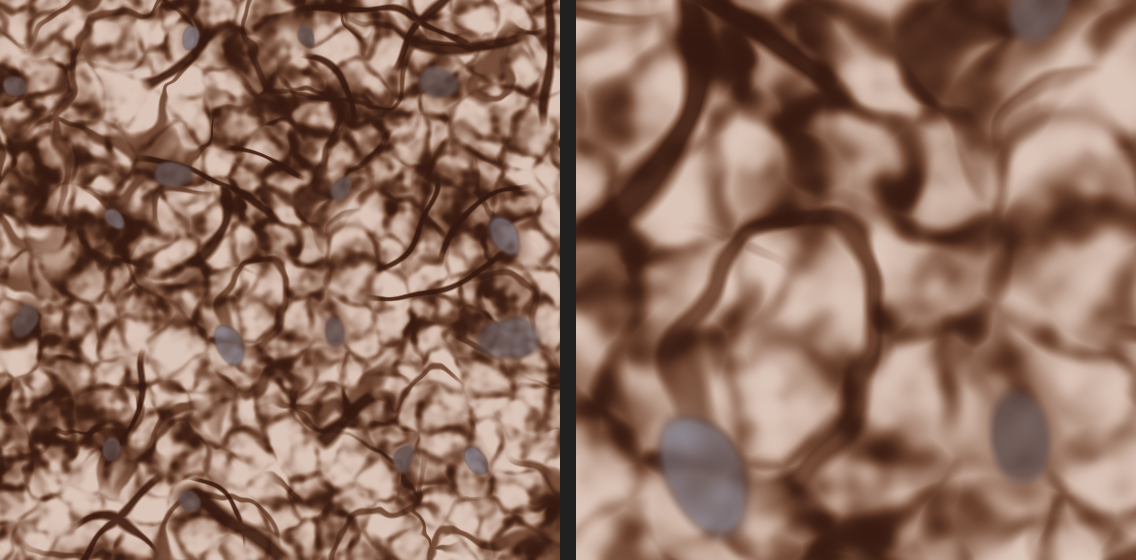
Left, the full canvas; right, a detail of the centre.
Write a WebGL 2 fragment shader that draws this texture.

```glsl
#version 300 es
precision highp float;

uniform vec2 u_resolution;
out vec4 fragColor;

const float TAU = 6.2831853;

float hash(vec2 p) {
    return fract(sin(dot(p, vec2(127.1, 311.7))) * 43758.5453);
}

vec2 hash2(vec2 p) {
    return vec2(hash(p), hash(p + 57.3));
}

mat2 rotation(float angle) {
    float c = cos(angle), s = sin(angle);
    return mat2(c, s, -s, c);
}

float noise(vec2 p) {
    vec2 cell = floor(p), f = fract(p);
    f = f * f * (3.0 - 2.0 * f);
    float low = mix(hash(cell), hash(cell + vec2(1, 0)), f.x);
    float high = mix(hash(cell + vec2(0, 1)), hash(cell + vec2(1, 1)), f.x);
    return mix(low, high, f.y);
}

// Noise on a turned lattice, so octaves do not line up
float turnedNoise(vec2 p, float frequency, float angle) {
    return noise(rotation(angle) * p * frequency + frequency);
}

vec2 warp(vec2 p, float frequency, float amount) {
    vec2 offset = vec2(turnedNoise(p, frequency, 0.6), turnedNoise(p + 7.0, frequency, 1.9));
    return p + (offset - 0.5) * amount;
}

// Gap between the two nearest cell centres: 0 on a wall, larger inside
float wallDistance(vec2 p) {
    vec2 cell = floor(p), f = fract(p);
    float nearest = 9.0, second = 9.0;
    for (int y = -1; y <= 1; y++) {
        for (int x = -1; x <= 1; x++) {
            vec2 n = vec2(x, y);
            float d = length(n + hash2(cell + n) - f);
            second = min(second, max(nearest, d));
            nearest = min(nearest, d);
        }
    }
    return second - nearest;
}

// Thin winding strands along a noise contour, broken up by a mask
float strands(vec2 p, float frequency, float width, float seed) {
    float contour = abs(turnedNoise(p + seed, frequency, seed) - 0.5);
    float mask = smoothstep(0.42, 0.68, turnedNoise(p - seed, frequency * 0.8, 0.9));
    return (1.0 - smoothstep(width * 0.3, width, contour)) * mask;
}

// Long bent fibres with tapered ends
float fibres(vec2 p, int count) {
    float cover = 0.0;
    for (int i = 0; i < count; i++) {
        vec2 id = vec2(float(i), 3.7);
        vec2 q = rotation(hash(id + 1.3) * TAU) * (p - hash2(id));
        float halfLength = mix(0.07, 0.2, hash(id + 2.9));
        float along = q.x / halfLength;
        float bend = (hash(id + 4.1) - 0.5) * 0.09 * along * along;
        float width = mix(0.004, 0.012, pow(hash(id + 6.7), 2.0));
        width *= 0.7 + 0.8 * noise(vec2(q.x * 22.0, float(i)));
        float body = 1.0 - smoothstep(width * 0.5, width * 1.5, abs(q.y - bend));
        cover = max(cover, body * (1.0 - smoothstep(0.75, 1.0, abs(along))));
    }
    return cover;
}

// Soft ellipses on a jittered grid: x = body, y = surrounding halo, z = blueness
vec3 nuclei(vec2 p, float grid) {
    vec3 result = vec3(0.0);
    for (float y = 0.0; y < grid; y++) {
        for (float x = 0.0; x < grid; x++) {
            vec2 id = vec2(x, y);
            vec2 centre = (id + 0.1 + 0.8 * hash2(id + 11.0)) / grid;
            float radius = mix(0.019, 0.052, pow(hash(id + 23.0), 2.5));
            vec2 q = rotation(hash(id + 31.0) * TAU) * (p - centre);
            float d = length(q * vec2(0.85, 1.25)) / radius;
            float body = 1.0 - smoothstep(0.75, 1.15, d);
            float halo = 1.0 - smoothstep(0.9, 1.9, d);
            result.z = mix(result.z, hash(id + 43.0), body);
            result.xy = max(result.xy, vec2(body, halo * hash(id + 47.0)));
        }
    }
    return result;
}

vec3 stain(float tone) {
    vec3 c = mix(vec3(0.19, 0.08, 0.05), vec3(0.43, 0.27, 0.19), smoothstep(-0.05, 0.26, tone));
    c = mix(c, vec3(0.56, 0.41, 0.33), clamp((tone - 0.23) / 0.21, 0.0, 1.0));
    c = mix(c, vec3(0.69, 0.56, 0.49), clamp((tone - 0.44) / 0.24, 0.0, 1.0));
    return mix(c, vec3(0.86, 0.77, 0.72), clamp((tone - 0.68) / 0.29, 0.0, 1.0));
}

void main() {
    vec2 uv = gl_FragCoord.xy / u_resolution.y;
    vec2 p = warp(warp(uv, 17.0, 0.035), 45.0, 0.012);
    float grain = turnedNoise(uv, 75.0, 2.3);

    // Pale pockets between brown walls
    float level = 0.38 * smoothstep(0.0, 0.5, wallDistance(p * 17.0));
    level += 0.6 * turnedNoise(p, 15.0, 0.4) + 0.5 * turnedNoise(p, 31.0, 1.1) + 0.3 * grain;
    level += 0.3 * (turnedNoise(uv, 4.5, 0.8) - 0.5);
    float tone = 1.0 / (1.0 + exp(-7.6 * (level - 0.83)));

    // Dark fibres and strands
    vec2 wavy = warp(uv, 14.0, 0.02);
    float thread = max(strands(p, 7.0, 0.05, 1.7), strands(p, 11.0, 0.06, 5.2));
    tone *= 1.0 - 0.7 * thread;
    tone *= 1.0 - 0.9 * fibres(wavy, 18);

    // Grey-blue nuclei in brown surroundings
    vec3 spot = nuclei(warp(uv, 20.0, 0.014), 4.0);
    tone *= 1.0 - 0.6 * spot.y;
    float mottling = 0.6 * turnedNoise(uv, 48.0, 1.4) + 0.4 * grain;
    vec3 nucleus = mix(vec3(0.33, 0.24, 0.22), vec3(0.45, 0.39, 0.39), mottling);
    nucleus = mix(nucleus, vec3(0.56, 0.56, 0.63), smoothstep(0.45, 1.0, spot.z) * mottling);

    fragColor = vec4(mix(stain(tone), nucleus, spot.x * 0.85), 1.0);
}
```
